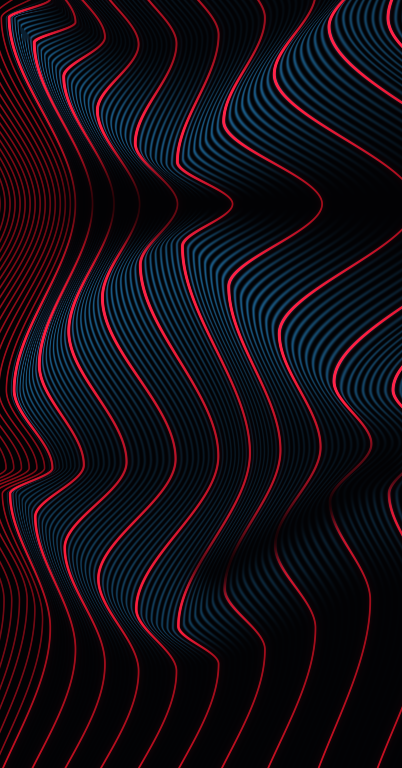
Write a WebGL 1 fragment shader that draws this background.

```glsl
precision highp float;
// Folded sheet of glowing contour lines: red main strands with fine blue strands between.
// Each strand k is a curve x(k, y) swinging between turning points that drift with k;
// bisection finds the strand under a pixel, then distances to nearby strands are shaded.

uniform vec2 u_resolution;

#define SHEET vec2(400.0, 768.0)    // design units across the canvas
#define FINE 8.0                    // blue strands per red strand
#define DENSE 3.0                   // red strands per step on the left flank
#define WAIST_Y 204.0               // height of the upper pinch, from the top
#define WAIST_K 4.9                 // strand at which the folds pinch
#define SWING 41.0                  // usual sideways swing of a strand
#define RED_WIDTH 1.15
#define RED vec3(1.0, 0.13, 0.27)
#define DEEP_RED vec3(0.80, 0.06, 0.13)
#define BLUE vec3(0.09, 0.34, 0.50)
#define BASE vec3(0.008, 0.008, 0.016)

// Spacing of the strands at rest, widening to the right
float restX(float k) {
  float right = max(k, 0.0);
  return 9.0 + 23.0 * k + 2.1 * right * right;
}

// Returns x, blue glow and red glow of strand k at height y (y runs downwards)
vec3 strand(float k, float y) {
  float d = k - WAIST_K;
  float gap = min(28.0 + 41.0 * sqrt(d * d + 0.1) + 7.0 * d, 186.0);

  // Heights of the turning points
  float crestTop = max(45.0 - 4.0 * (k - 3.4) * (k - 3.4), -90.0);
  float valleyTop = WAIST_Y - gap;
  float valleyMid = WAIST_Y + gap;
  float crestMid = 468.0 - 3.0 * max(k, 0.0);
  float valleyLow = 665.0 - 0.92 * gap;
  float crestLow = max(672.0 - 3.6 * (k - 3.5) * (k - 3.5), 600.0);

  // Swing of the two wide bulges
  float waist = 42.0 + 8.0 * max(3.0 - k, 0.0) + 43.0 * max(k - 4.7, 0.0);
  float bulge = (k - 3.8) / 2.2;
  float belly = SWING + 42.0 * exp(-bulge * bulge);
  if (k < 0.0) belly = max(belly, 43.0);

  // Ease from one turning point to the next
  vec3 s = vec3(0.0, 0.35, 0.8);
  s = mix(s, vec3(SWING, 0.2, 0.65), smoothstep(crestTop - 70.0, crestTop, y));
  s = mix(s, vec3(0.0, 1.0, 1.0), smoothstep(crestTop, valleyTop, y));
  s = mix(s, vec3(waist, 0.0, 0.7), smoothstep(valleyTop, WAIST_Y, y));
  s = mix(s, vec3(5.0, 1.0, 1.0), smoothstep(WAIST_Y, valleyMid, y));
  s = mix(s, vec3(belly, 0.36, 0.75), smoothstep(valleyMid, crestMid, y));
  s = mix(s, vec3(1.0, 0.75, 0.95), smoothstep(crestMid, valleyLow, y));
  s = mix(s, vec3(SWING, 0.04, 0.7), smoothstep(valleyLow, crestLow, y));
  s = mix(s, vec3(-31.0, 0.03, 0.95), smoothstep(crestLow, 860.0, y));
  s.x += restX(k);
  return s;
}

// Strand index whose curve passes through p
float strandAt(vec2 p) {
  float lo = -11.0, hi = 12.0;
  for (int i = 0; i < 18; i++) {
    float mid = 0.5 * (lo + hi);
    if (strand(mid, p.y).x < p.x) lo = mid; else hi = mid;
  }
  return 0.5 * (lo + hi);
}

// Soft dark patch around the segment a-b
float shadow(vec2 p, vec2 a, vec2 b, float radius) {
  vec2 ab = b - a;
  float t = clamp(dot(p - a, ab) / dot(ab, ab), 0.0, 1.0);
  vec2 away = (p - a - ab * t) / radius;
  return exp(-dot(away, away));
}

void main() {
  vec2 p = gl_FragCoord.xy / u_resolution * SHEET;
  p.y = SHEET.y - p.y;
  float pixel = SHEET.y / u_resolution.y;

  float k = strandAt(p);
  float flank = 1.0 - smoothstep(-0.25, 0.0, k);
  float perStep = k < -0.17 ? DENSE : 1.0;
  float nearest = floor(k * perStep + 0.5) / perStep;

  // Slant turns horizontal offsets into true distances
  vec3 line = strand(nearest, p.y);
  float slope = strand(nearest, p.y + 0.5).x - strand(nearest, p.y - 0.5).x;
  float slant = inversesqrt(1.0 + slope * slope);
  float redDist = abs(p.x - line.x) * slant;

  // Shadows in the creases
  float crease = shadow(p, vec2(385.0, 468.0), vec2(215.0, 572.0), 27.0);
  float pinch = shadow(p, vec2(105.0, 200.0), vec2(145.0, 208.0), 38.0);
  float lit = (1.0 - 0.9 * crease) * (1.0 - 0.75 * pinch);

  // Fine blue strands, faded where they pack tighter than a pixel
  vec3 here = strand(k, p.y);
  float spread = (strand(k + 0.05, p.y).x - strand(k - 0.05, p.y).x) * 10.0;
  float spacing = abs(spread) * slant / FINE;
  float wave = 0.5 + 0.5 * cos(6.28318 * k * FINE);
  float fine = mix(0.35, wave * wave, smoothstep(1.0, 2.4, spacing / pixel));
  float glow = pow(here.y, 1.4) * (1.0 - flank) * lit;
  glow *= 1.0 - 0.3 * smoothstep(230.0, 400.0, p.x);
  vec3 color = BASE + BLUE * fine * glow;

  // Red strands, hotter on the ridges and thinner on the left flank
  float width = RED_WIDTH * mix(0.75 + 0.5 * line.y, 0.7, flank);
  float core = 1.0 - smoothstep(width - 0.6 * pixel, width + 0.6 * pixel, redDist);
  float halo = 0.14 * exp(-redDist * 0.4) * (1.0 - flank);
  vec3 tint = mix(DEEP_RED, RED, line.y * (1.0 - flank));
  float power = line.z * lit * mix(1.0, 0.8, flank);
  color = mix(color, tint * power, core) + DEEP_RED * halo * power;

  gl_FragColor = vec4(color, 1.0);
}
```
